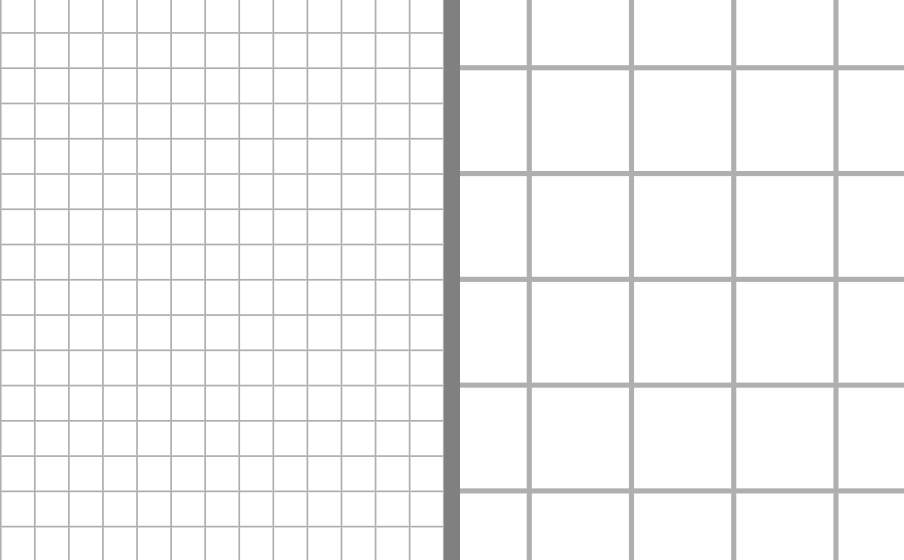
Left, the full canvas; right, a detail of the centre.
Write a WebGL 2 fragment shader that draws this pattern.

```glsl
#version 300 es
precision highp float;

uniform vec2 u_resolution;
out vec4 fragColor;

const vec3 PAPER = vec3(1.0);
const vec3 RULE_GRAY = vec3(0.685);

// Grid layout as fractions of the canvas: 13 columns, 15 horizontal rules
const vec2 FIRST_RULE = vec2(0.0016, 0.0596);
const vec2 CELL_SIZE = vec2(0.07675, 0.06297);

// Rule thickness as a fraction of canvas height
const float RULE_WIDTH = 0.00305;

// Distance along each axis to the nearest rule, in the units of p
vec2 ruleDistance(vec2 p, vec2 origin, vec2 cell) {
    vec2 phase = fract((p - origin) / cell + 0.5) - 0.5;
    return abs(phase) * cell;
}

// Antialiased coverage of a band of the given width
vec2 bandCoverage(vec2 distanceToCenter, float width, float pixel) {
    return clamp((0.5 * width - distanceToCenter) / pixel + 0.5, 0.0, 1.0);
}

void main() {
    vec2 uv = gl_FragCoord.xy / u_resolution;
    vec2 canvasScale = u_resolution / u_resolution.y;
    float pixel = 1.0 / u_resolution.y;

    // Measure both axes in canvas heights so all rules are equally thick
    vec2 d = ruleDistance(uv, FIRST_RULE, CELL_SIZE) * canvasScale;
    vec2 rules = bandCoverage(d, RULE_WIDTH, pixel);

    // Crossing rules merge without darkening
    float ink = max(rules.x, rules.y);
    fragColor = vec4(mix(PAPER, RULE_GRAY, ink), 1.0);
}
```
